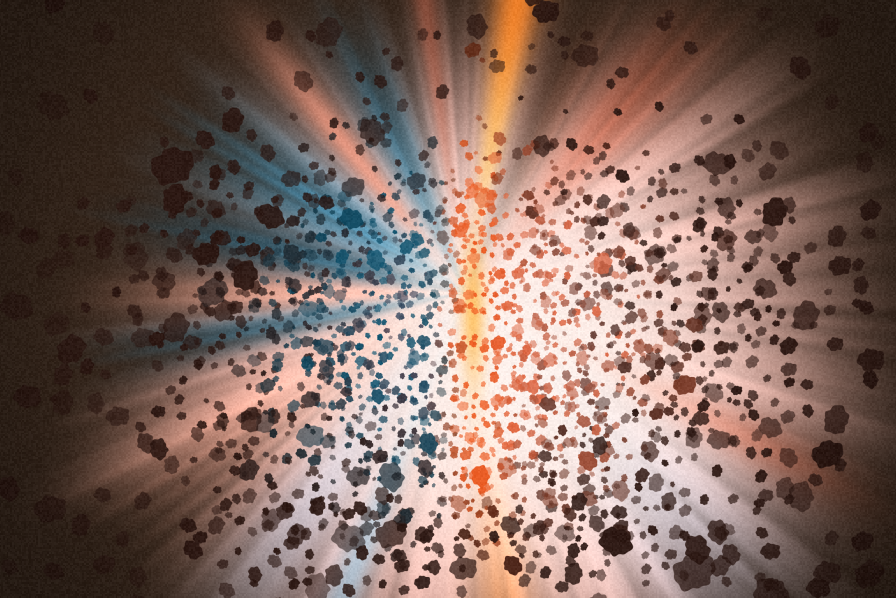
Give the GLSL for this background, as a Shadertoy shader.

```glsl
// Burst of coloured light rays with scattered dark, ragged flecks flying outward.

const vec2 ORIGIN = vec2(0.03, 0.01);
const vec3 SHADOW = vec3(0.205, 0.145, 0.105);
const vec3 PINK = vec3(0.96, 0.68, 0.6);
const vec3 BLUE = vec3(0.22, 0.45, 0.56);
const vec3 LAVENDER = vec3(0.84, 0.79, 0.83);
const vec3 ORANGE = vec3(1.0, 0.53, 0.16);
const vec3 WHITE = vec3(1.0, 0.955, 0.935);

float hash(vec2 p) {
    vec3 q = fract(vec3(p.xyx) * 0.1031);
    q += dot(q, q.yzx + 33.33);
    return fract((q.x + q.y) * q.z);
}

// Smooth noise around the circle, seamless after one turn
float streaks(float turn, float count) {
    float x = turn * count, i = floor(x), f = fract(x);
    f = f * f * (3.0 - 2.0 * f);
    return mix(hash(vec2(i, count)), hash(vec2(mod(i + 1.0, count), count)), f);
}

// Soft angular window, in degrees
float beam(float angle, float centre, float width) {
    float d = mod(angle - centre + 180.0, 360.0) - 180.0;
    return exp(-d * d / (width * width));
}

vec3 rayColor(float a) {
    vec3 c = mix(PINK, LAVENDER, 0.3);
    c = mix(c, vec3(0.5, 0.31, 0.24), beam(a, 66.0, 8.0));
    c = mix(c, vec3(0.86, 0.4, 0.28), 0.8 * beam(a, 50.0, 9.0));
    c = mix(c, BLUE * 0.95, beam(a, 114.0, 9.0));
    c = mix(c, BLUE * 1.2, beam(a, 149.0, 13.0));
    c = mix(c, BLUE * 0.8, beam(a, 167.0, 8.0));
    c = mix(c, BLUE * 0.9, beam(a, 190.0, 5.0));
    c = mix(c, PINK, beam(a, 180.0, 4.0));
    c = mix(c, PINK, beam(a, 212.0, 13.0));
    c = mix(c, LAVENDER, beam(a, 234.0, 9.0));
    c = mix(c, BLUE * 1.4, 0.5 * beam(a, 248.0, 4.0));
    c = mix(c, ORANGE * 1.05, 0.6 * beam(a, 277.0, 6.0));
    c = mix(c, LAVENDER, beam(a, 313.0, 14.0));
    c = mix(c, vec3(0.9, 0.46, 0.34), 0.7 * beam(a, 333.0, 4.0));
    return c;
}

vec3 background(vec2 p) {
    vec2 d = p - ORIGIN;
    float r = length(d);
    float turn = fract(atan(d.y, d.x) / 6.28319 + 1.0);
    float a = turn * 360.0;
    float fine = 0.6 * streaks(turn, 90.0) + 0.4 * streaks(turn, 240.0);
    float broad = streaks(turn, 28.0);

    // Rays fading outward into shadow
    float e = length((p - vec2(0.08, -0.12)) * vec2(1.0, 1.1));
    float glow = 1.0 - smoothstep(0.29, 0.8, e - 0.12 * (broad - 0.5) - 0.12 * (fine - 0.5));
    vec3 c = rayColor(a) * (0.88 + 0.28 * fine);
    c = mix(SHADOW, c, glow);

    // Long narrow beams across the upper half
    float fade = smoothstep(0.08, 0.2, r);
    c = mix(c, mix(vec3(1.0, 0.73, 0.34), ORANGE, smoothstep(0.2, 0.5, r)),
            0.9 * fade * beam(a, 80.0, 4.5));
    c = mix(c, vec3(0.95, 0.6, 0.5),
            0.85 * fade * beam(a, 129.0, 3.6) * (1.0 - smoothstep(0.3, 0.68, r)));
    c = mix(c, vec3(0.75, 0.38, 0.28), 0.5 * fade * beam(a, 98.0, 2.5));

    // White core, weaker over the blue side, with an amber spine
    vec2 q = (p - vec2(0.11, -0.11)) / vec2(0.33, 0.33);
    float core = exp(-pow(dot(q, q), 1.5));
    core *= 1.0 - 0.65 * beam(a, 158.0, 36.0) * smoothstep(0.05, 0.2, r);
    c = mix(c, WHITE, 0.95 * core);
    q = (p - vec2(0.042, -0.02)) / vec2(0.02, 0.12);
    return mix(c, vec3(1.0, 0.72, 0.28), 0.75 * exp(-dot(q, q)));
}

vec3 fleckColor(vec2 p, float r, float pick) {
    vec3 warm = mix(vec3(0.87, 0.4, 0.26), vec3(0.6, 0.42, 0.39), pick * smoothstep(0.08, 0.25, p.x));
    vec3 cool = mix(vec3(0.05, 0.32, 0.43), vec3(0.32, 0.3, 0.38), pick * pick);
    vec3 c = mix(cool, warm, smoothstep(-0.03, 0.03, p.x + 0.05 * (pick - 0.5)));
    float spine = exp(-pow((p.x - 0.045) / 0.05, 2.0));
    c = mix(c, vec3(0.95, 0.35, 0.1), 0.8 * spine);
    float dark = smoothstep(0.12, 0.38, r - 0.1 * spine + 0.16 * (pick - 0.5));
    return mix(c, vec3(0.17, 0.09, 0.07), dark);
}

// One jittered grid of ragged flecks, kept inside a ring around the origin
void scatter(inout vec3 c, vec2 p, float cell, float inner, float outer, float amount) {
    float soft = 0.8 / iResolution.y;
    for (int k = 0; k < 9; k++) {
        vec2 id = floor(p / cell) + vec2(k % 3 - 1, k / 3 - 1);
        vec2 key = id + 200.0 + cell * 1000.0;
        float h = hash(key + 3.7), pick = hash(key + 41.3);
        vec2 centre = (id + 0.15 + 0.7 * vec2(hash(key), hash(key + 17.1))) * cell;
        float r = length((centre - vec2(0.04, -0.04)) * vec2(0.9, 1.0));
        float ring = smoothstep(inner - 0.04, inner + 0.04, r) * (1.0 - smoothstep(outer - 0.12, outer, r));
        ring *= 1.0 - 0.7 * smoothstep(0.08, 0.32, centre.y);
        if (hash(key + 71.9) > amount * ring) continue;

        vec2 d = p - centre;
        float a = atan(d.y, d.x), s = h * 40.0;
        float ragged = 1.0 + 0.11 * sin(2.0 * a + s) + 0.07 * sin(5.0 * a - s) + 0.05 * sin(9.0 * a + 2.0 * s);
        float size = cell * mix(0.18, 0.4, h * h) * ragged;
        float cover = 1.0 - smoothstep(-soft, soft, length(d) - size);
        c = mix(c, fleckColor(centre, r, pick), cover * mix(0.5, 0.98, hash(key + 9.2)));
    }
}

void mainImage(out vec4 fragColor, in vec2 fragCoord) {
    vec2 p = (fragCoord - 0.5 * iResolution.xy) / iResolution.y;
    vec3 c = background(p);
    scatter(c, p, 0.017, 0.0, 0.34, 0.6);
    scatter(c, p, 0.023, 0.0, 0.46, 0.65);
    scatter(c, p, 0.031, 0.06, 0.56, 0.6);
    scatter(c, p, 0.045, 0.17, 0.66, 0.5);
    scatter(c, p, 0.062, 0.27, 0.85, 0.4);
    scatter(c, p, 0.085, 0.33, 0.95, 0.28);
    c *= 1.0 - 0.3 * smoothstep(0.55, 0.9, length(p));
    c += 0.05 * (hash(floor(p * 340.0) + 500.0) - 0.5);
    fragColor = vec4(clamp(c, 0.0, 1.0), 1.0);
}
```
